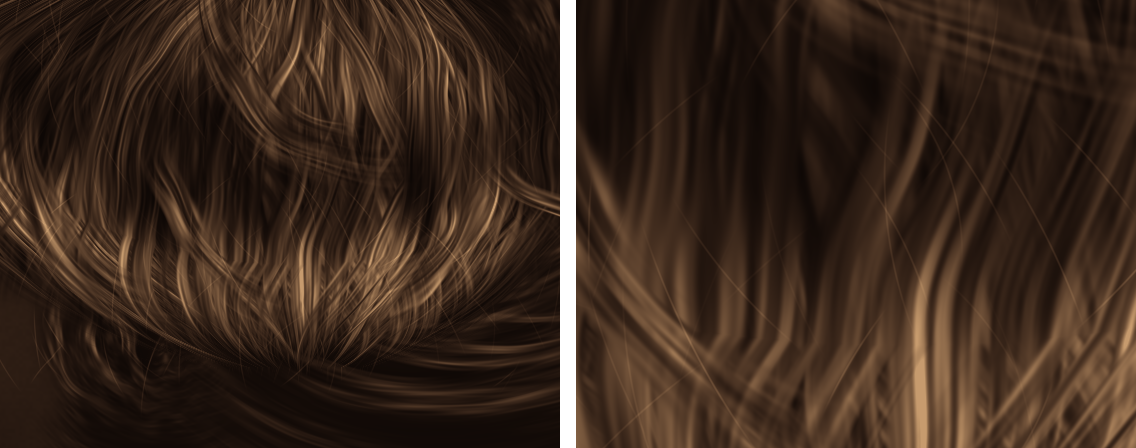
Left: the whole. Right: its middle third, enlarged.
This texture is drawn by a Shadertoy shader. Its source:

```glsl
// Layered brown hair: a rounded cap of strands that bulge and close like meridians,
// with curved locks, a dark nape with sweeping wisps, and loose single hairs on top.
// Every strand is noise stretched along a flow coordinate; one tone drives the colour.

float hash(vec2 p) {
    vec3 q = fract(p.xyx * 0.1031);
    q += dot(q, q.yzx + 33.33);
    return fract((q.x + q.y) * q.z);
}

float noise(vec2 p) {
    vec2 i = floor(p), f = fract(p);
    f = f * f * (3.0 - 2.0 * f);
    return mix(mix(hash(i), hash(i + vec2(1, 0)), f.x),
               mix(hash(i + vec2(0, 1)), hash(i + vec2(1, 1)), f.x), f.y);
}

float blob(vec2 p, vec2 centre, vec2 size) {
    vec2 d = (p - centre) / size;
    return exp(-dot(d, d));
}

// Strand brightness: q.x runs across the hair, q.y along it.
float fibre(vec2 q) {
    q.x += 0.012 * noise(q * vec2(9, 5));
    float n = 0.44 * noise(q * vec2(190, 9)) + 0.38 * noise(q * vec2(105, 6) + 7.0)
            + 0.30 * noise(q * vec2(42, 4) + 19.0);
    return 2.4 * n * n;
}

// Radius and angle about a centre; angle 0 points down, negative is left.
vec2 arcCoord(vec2 p, vec2 centre) {
    vec2 d = p - centre;
    return vec2(length(d), atan(d.x, -d.y));
}

// A tapered curved lock that dissolves into single strands at its sides.
void addLock(inout float tone, vec2 p, vec2 centre, float radius, vec2 span, float width, float light) {
    vec2 q = arcCoord(p, centre);
    float t = (q.y - span.x) / (span.y - span.x);
    float along = smoothstep(0.0, 0.4, t) * smoothstep(1.0, 0.5, t);
    float across = (q.x - radius + 0.03 * (noise(vec2(q.y * 3.0, radius * 40.0)) - 0.5)) / width;
    across /= 1.3 - 0.3 * along;
    vec2 s = vec2(across * width + 0.03 * q.y * (noise(q * vec2(25, 2)) - 0.5), q.y * 0.6) + centre;
    float ragged = abs(across) + 1.3 * (noise(s * vec2(120, 6)) - 0.5);
    float shine = 0.6 + 0.7 * noise(vec2(across * 2.0, q.y * 6.0 + radius * 30.0));
    tone *= 1.0 - 0.25 * along * exp(-across * across * 0.5);
    tone = mix(tone, light * shine * (0.25 + 0.9 * fibre(s)), along * smoothstep(1.3, 0.2, ragged));
}

// Dark hair and backdrop behind the cap.
float nape(vec2 p) {
    vec2 left = arcCoord(p, vec2(0.37, 0.30));
    vec2 right = arcCoord(p, vec2(1.0, 0.85));
    float side = smoothstep(0.42, 0.62, p.x + 0.1 * noise(p * 6.0));
    float strands = mix(fibre(left), fibre(right), side);
    float clump = mix(noise(left * vec2(16, 2)), noise(right * vec2(16, 2)), side);
    float tone = 0.055 + 0.12 * strands * clump * clump;
    tone += 0.05 * smoothstep(0.95, 1.2, p.x) * smoothstep(0.1, 0.4, p.y) * strands;
    float backdrop = 0.13 + 0.03 * noise(p * 5.0) + 0.012 * noise(p * 130.0);
    float bare = smoothstep(0.16, 0.04, p.x - 0.06 * noise(left * vec2(30, 3)));
    return mix(tone, backdrop, bare * smoothstep(0.42, 0.30, p.y));
}

// Broad lighting: a sheen near the crown, another ring above the tips.
float capLight(vec2 p, float u, float edge) {
    float ring = (p.y - edge - 0.13) / 0.11;
    float light = 0.17 + 0.20 * exp(-ring * ring);
    light += 0.22 * blob(p, vec2(0.78, 0.86), vec2(0.32, 0.15));
    light += 0.20 * blob(p, vec2(0.48, 1.0), vec2(0.10, 0.16));
    light += 0.24 * blob(p, vec2(0.85, 0.42), vec2(0.07, 0.12));
    light += 0.12 * blob(vec2(u, p.y), vec2(0.37, 0.58), vec2(0.07, 0.25));
    light += 0.12 * blob(p, vec2(0.10, 0.58), vec2(0.06, 0.12));
    light *= 1.0 - 0.6 * blob(p, vec2(0.46, 0.74), vec2(0.10, 0.13));
    light *= 1.0 - 0.65 * blob(p, vec2(0.34, 0.55), vec2(0.07, 0.16));
    light *= 1.0 - 0.45 * blob(p, vec2(0.58, 0.56), vec2(0.14, 0.14));
    light *= 1.0 - 0.75 * blob(p, vec2(0.93, 0.60), vec2(0.05, 0.18));
    light *= 1.0 - 0.6 * blob(p, vec2(0.05, 0.78), vec2(0.06, 0.16));
    return light * mix(1.0, 0.45, smoothstep(0.40, 0.52, u));
}

void mainImage(out vec4 fragColor, in vec2 fragCoord) {
    vec2 p = fragCoord / iResolution.y;
    float pixel = 1.0 / iResolution.y;
    float tone = nape(p);

    // Wisps sweeping out of the nape.
    for (float i = 0.0; i < 8.0; i++) {
        float h = hash(vec2(i, 3.7));
        addLock(tone, p, vec2(0.92 + 0.25 * h, 0.83), 0.50 + 0.035 * i, vec2(-0.7 + 0.4 * h, 0.55), 0.014, 0.19);
    }
    for (float i = 0.0; i < 3.0; i++)
        addLock(tone, p, vec2(0.37 + 0.04 * i, 0.29), 0.25 - 0.035 * i, vec2(-2.1, -0.2), 0.02, 0.19);

    // Cap: crossing layers of clumped strands with ragged tips.
    float h = (p.y - 0.6) / (p.y > 0.6 ? 0.5 : 0.42);
    float u = (p.x - 0.68) / sqrt(max(1.0 - h * h, 0.0) + 0.1);
    float edge = 0.23 + 0.45 * (p.x - 0.66) * (p.x - 0.66);
    float light = capLight(p, u, edge);
    for (float i = 0.0; i < 7.0; i++) {
        float lean = hash(vec2(i, 8.0)) - 0.5;
        vec2 q = vec2(u + lean * (0.6 * (p.y - 0.6) - 1.3 * max(edge + 0.18 - p.y, 0.0)), p.y);
        q.x += 0.12 * (noise(p * 2.5 + i * 11.0) - 0.5) + 0.025 * noise(p * 9.0 + i * 5.0) + i * 5.0;
        float tips = 0.12 * (noise(q * vec2(45, 2)) - 0.5) + 0.08 * (noise(q * vec2(130, 4)) - 0.5);
        float cover = smoothstep(-0.04, 0.06, p.y - edge + tips) * smoothstep(0.65, 0.48, u);
        float clump = noise(q * vec2(14, 2.5)) + 0.6 * (noise(q * vec2(90, 5)) - 0.5);
        float mask = i < 1.0 ? 1.0 : smoothstep(0.45, 0.85, clump);
        tone *= 1.0 - 0.12 * cover * smoothstep(0.3, 0.55, clump);
        float layerLight = light * (i < 1.0 ? 0.7 : 0.7 + 0.5 * clump);
        tone = mix(tone, layerLight * (0.22 + 1.0 * fibre(q)), cover * mask);
    }

    // Large locks: left side, inner left, right side, far right, forelock.
    addLock(tone, p, vec2(0.48, 0.70), 0.42, vec2(-1.9, -0.1), 0.040, 0.37);
    addLock(tone, p, vec2(0.72, 0.66), 0.35, vec2(-1.8, -0.1), 0.032, 0.33);
    addLock(tone, p, vec2(0.75, 0.62), 0.31, vec2(0.1, 1.9), 0.040, 0.38);
    addLock(tone, p, vec2(1.40, 0.90), 0.40, vec2(-1.0, 0.1), 0.022, 0.36);
    addLock(tone, p, vec2(0.87, 1.02), 0.40, vec2(-2.2, 0.25), 0.055, 0.31);

    // Loose single hairs as short thin arcs.
    for (float i = 0.0; i < 170.0; i++) {
        vec2 mid = vec2(1.25 * hash(vec2(i, 1.3)), 0.15 + 0.85 * hash(vec2(i, 5.1)));
        float lean = 1.8 * (hash(vec2(i, 9.2)) - 0.5) + (mid.x > 0.65 ? 0.0 : 3.14159);
        float radius = 0.15 + 0.6 * hash(vec2(i, 14.6));
        float reach = 0.03 + 0.08 * hash(vec2(i, 21.4));
        float away = abs(length(p - mid + radius * vec2(cos(lean), sin(lean))) - radius);
        float line = smoothstep(0.0006 + pixel, 0.0, away) * smoothstep(reach, reach * 0.3, length(p - mid));
        tone += line * (0.02 + 0.10 * hash(vec2(i, 30.8))) * (0.4 + 2.0 * light);
    }

    // Brown ramp: green and blue fall off faster in the shadows.
    tone = clamp(tone + 0.012, 0.05, 0.78);
    fragColor = vec4(vec3(1.0, 0.806, 0.573) * pow(vec3(tone), vec3(1.0, 1.128, 1.156)), 1.0);
}
```
